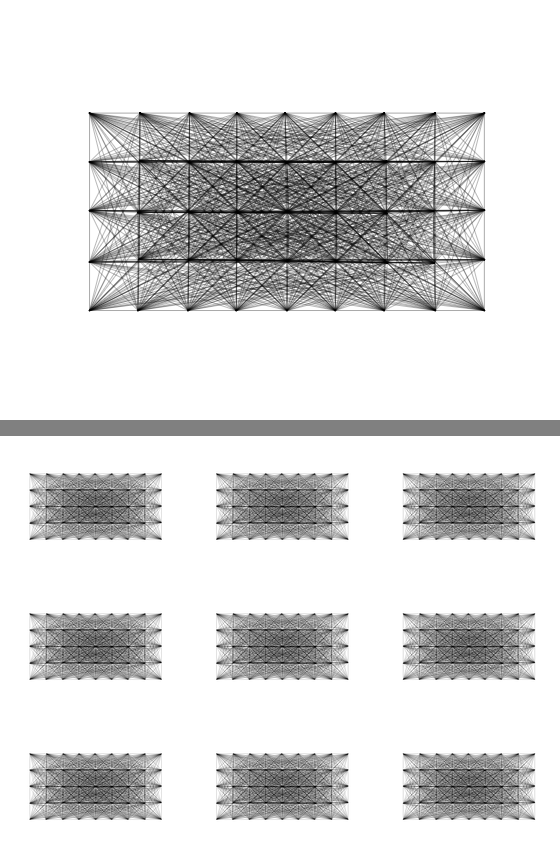
Top, the tile; bottom, the same tile 3 across and 3 down.
Reproduce this pattern procedurally as a Shadertoy shader.

```glsl
// Web of thin black lines joining every pair of points on a loose 8 by 4 cell grid, on white.
#define COLS 9
#define ROWS 5
#define POINTS (COLS * ROWS)
#define CELL 0.1175
#define CENTER vec2(0.5124, 0.4957)
#define JITTER 0.08
#define LINE_WIDTH 0.00066
#define FRAME_WIDTH 0.0008
#define DOT_RADIUS 0.0023
#define INK vec3(0.0)
#define PAPER vec3(1.0)

// Usual sine hash, two values from a grid position
vec2 hash2(vec2 p) {
    return fract(sin(vec2(dot(p, vec2(127.1, 311.7)), dot(p, vec2(269.5, 183.3)))) * 43758.5453);
}

float segmentDistance(vec2 p, vec2 a, vec2 b) {
    vec2 ap = p - a, ab = b - a;
    return length(ap - ab * clamp(dot(ap, ab) / dot(ab, ab), 0.0, 1.0));
}

// Antialiased stroke; strokes thinner than a pixel fade instead of breaking up
float stroke(float dist, float width, float pixel) {
    float halfWidth = 0.5 * max(width, pixel);
    return clamp((halfWidth - dist) / pixel + 0.5, 0.0, 1.0) * min(width / pixel, 1.0);
}

// Grid point relative to the centre; border points only slide along the border
vec2 gridPoint(ivec2 id) {
    vec2 last = vec2(COLS - 1, ROWS - 1);
    vec2 cell = vec2(id);
    vec2 inside = step(0.5, cell) * step(cell, last - 0.5);
    return (cell - 0.5 * last + (hash2(cell) - 0.5) * JITTER * inside) * CELL;
}

// True where both points lie on the same side of the frame
bool sharesBorder(ivec2 a, ivec2 b) {
    ivec2 last = ivec2(COLS - 1, ROWS - 1);
    return (a.x == b.x && (a.x == 0 || a.x == last.x))
        || (a.y == b.y && (a.y == 0 || a.y == last.y));
}

void mainImage(out vec4 fragColor, in vec2 fragCoord) {
    float pixel = 1.0 / iResolution.y;
    vec2 p = (fragCoord - CENTER * iResolution.xy) * pixel;

    // Signed distance to the frame; the blank margin wraps on all sides
    vec2 q = abs(p) - 0.5 * CELL * vec2(COLS - 1, ROWS - 1);
    float frame = length(max(q, 0.0)) + min(max(q.x, q.y), 0.0);
    float clear = 1.0 - stroke(abs(frame), FRAME_WIDTH, pixel);

    if (frame < DOT_RADIUS + 2.0 * pixel) {
        vec2 points[POINTS];
        for (int i = 0; i < POINTS; i++) {
            points[i] = gridPoint(ivec2(i % COLS, i / COLS));
        }

        // Every pair adds a translucent line, so overlaps darken
        for (int i = 0; i < POINTS; i++) {
            vec2 a = points[i];
            ivec2 idA = ivec2(i % COLS, i / COLS);
            for (int j = i + 1; j < POINTS; j++) {
                if (sharesBorder(idA, ivec2(j % COLS, j / COLS))) continue;
                clear *= 1.0 - stroke(segmentDistance(p, a, points[j]), LINE_WIDTH, pixel);
            }
            // Small solid knot where the lines meet
            clear *= 1.0 - clamp((DOT_RADIUS - length(p - a)) / pixel + 0.5, 0.0, 1.0);
        }
    }

    fragColor = vec4(mix(INK, PAPER, clear), 1.0);
}
```
